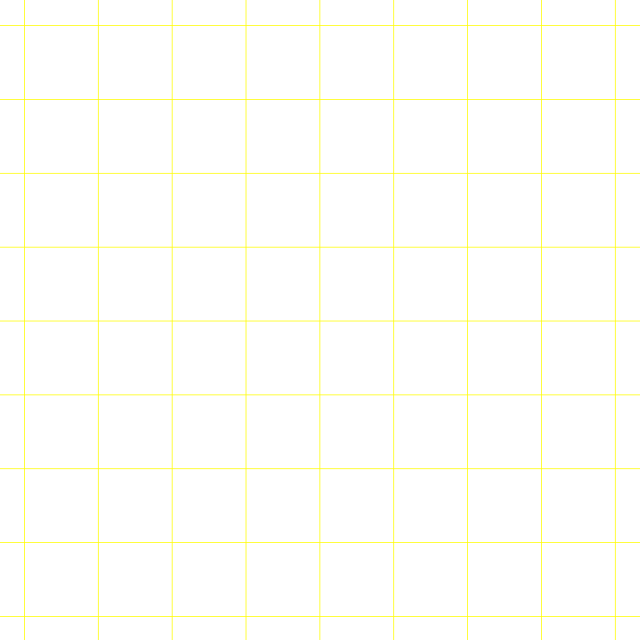
This pattern is drawn by a three.js fragment shader. Its source:

```glsl
varying vec2 vUv;

const vec3 PAPER = vec3(1.0);
const vec3 LINE_COLOR = vec3(1.0, 0.99, 0.0);
const float PITCH = 0.1154;                   // spacing between grid lines
const float LINE_WIDTH = 0.00118;
const vec2 GRID_CENTER = vec2(0.4998, 0.4984); // a crossing near the middle

// Share of a pixel-wide span that is covered by the nearest line, per axis
vec2 lineCoverage(vec2 p, vec2 pixel) {
  vec2 d = (fract(p / PITCH + 0.5) - 0.5) * PITCH;
  vec2 upper = min(d + 0.5 * pixel, vec2(0.5 * LINE_WIDTH));
  vec2 lower = max(d - 0.5 * pixel, vec2(-0.5 * LINE_WIDTH));
  return clamp((upper - lower) / pixel, 0.0, 1.0);
}

void main() {
  vec2 pixel = max(fwidth(vUv), vec2(1e-5));
  vec2 cover = lineCoverage(vUv - GRID_CENTER, pixel);

  // Union of the vertical and horizontal lines
  float ink = 1.0 - (1.0 - cover.x) * (1.0 - cover.y);
  gl_FragColor = vec4(mix(PAPER, LINE_COLOR, ink), 1.0);
}
```
